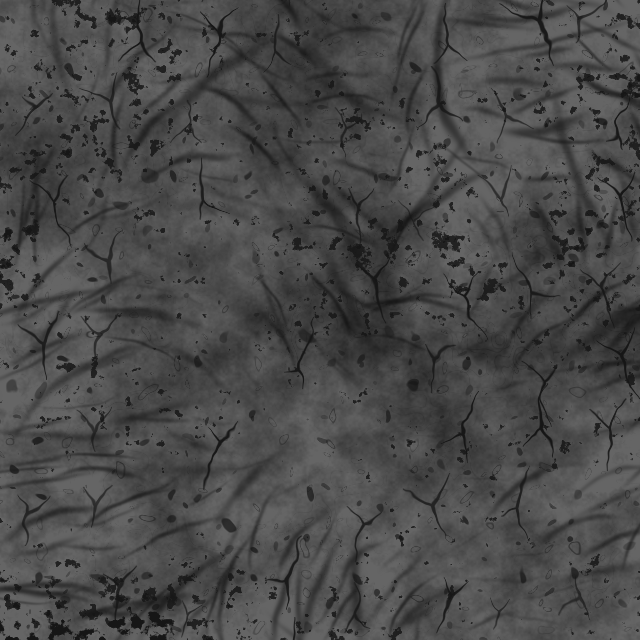
Reproduce this texture procedurally as a WebGL 1 fragment shader.

```glsl
precision highp float;
uniform vec2 u_resolution;

const float INK = 0.085;
const float PALE = 0.395;
const float MID_TONE = 0.338;

float hash(vec2 p) {
  return fract(sin(dot(p, vec2(127.1, 311.7))) * 43758.5453);
}

vec2 hash2(vec2 p) {
  return vec2(hash(p), hash(p + 57.3));
}

float noise(vec2 p) {
  vec2 i = floor(p), f = fract(p);
  f = f * f * (3.0 - 2.0 * f);
  float low = mix(hash(i), hash(i + vec2(1.0, 0.0)), f.x);
  float high = mix(hash(i + vec2(0.0, 1.0)), hash(i + 1.0), f.x);
  return mix(low, high, f.y);
}

float fbm(vec2 p) {
  float sum = 0.0, amp = 0.5;
  for (int i = 0; i < 5; i++) {
    sum += amp * noise(p);
    p = mat2(1.6, 1.2, -1.2, 1.6) * p + 7.3;
    amp *= 0.5;
  }
  return sum;
}

vec2 rotate(vec2 p, float a) {
  float c = cos(a), s = sin(a);
  return vec2(c * p.x + s * p.y, c * p.y - s * p.x);
}

// Distance to a line that narrows from width w to a point
float taper(vec2 p, vec2 tip, float w) {
  float h = clamp(dot(p, tip) / dot(tip, tip), 0.0, 1.0);
  return length(p - tip * h) - w * (1.0 - 0.85 * h);
}

// Forked, mostly upright cracks, one per cell
float cracks(vec2 uv, float scale, float seed) {
  vec2 p = uv * scale, cell = floor(p);
  float ink = 0.0;
  for (int y = -1; y <= 1; y++)
  for (int x = -1; x <= 1; x++) {
    vec2 id = cell + vec2(x, y);
    vec2 r = hash2(id + seed), s = hash2(id + seed + 19.7);
    vec2 q = rotate(p - id - 0.2 - 0.6 * r, (s.x - 0.5) * 0.9);
    q.y *= s.y < 0.5 ? -1.0 : 1.0;
    float w = 0.012 + 0.012 * r.y;
    float d = taper(q, vec2(0.0, -0.25 - 0.4 * r.x), w);
    d = min(d, taper(q, vec2(0.1 + 0.2 * s.x, 0.12 + 0.25 * r.y), w));
    d = min(d, taper(q, vec2(-0.08 - 0.22 * r.y, 0.1 + 0.25 * s.x), w * 0.8));
    float shown = step(hash(id + seed + 41.0), 0.78) * (0.65 + 0.35 * r.x);
    ink = max(ink, shown * smoothstep(0.012, -0.008, d));
  }
  return ink;
}

// Soft bent strokes that follow a slowly turning direction
float fibres(vec2 uv, float scale, float seed) {
  vec2 p = uv * scale, cell = floor(p);
  float sum = 0.0;
  for (int y = -1; y <= 1; y++)
  for (int x = -1; x <= 1; x++) {
    vec2 id = cell + vec2(x, y);
    vec2 r = hash2(id + seed), s = hash2(id + seed + 31.1);
    float turn = 5.0 * noise(id / scale * 2.6 + 3.0) - 1.0 + 0.7 * (s.x - 0.5);
    vec2 q = rotate(p - id - 0.25 - 0.5 * r, turn);
    q.y += (s.y - 0.5) * 0.8 * q.x * q.x;
    float across = q.y / (0.02 + 0.03 * r.x);
    float along = smoothstep(0.5 + 0.45 * r.y, 0.1, abs(q.x));
    sum += exp(-across * across) * along * (0.3 + 0.7 * s.y);
  }
  return sum;
}

// Small oval spots, some of them hollow
float ovals(vec2 uv, float scale, float seed) {
  vec2 p = uv * scale, id = floor(p);
  vec2 r = hash2(id + seed), s = hash2(id + seed + 11.9);
  vec2 q = rotate(fract(p) - 0.4 - 0.2 * r, 6.28 * s.x);
  float d = length(q * vec2(1.0, 1.5 + s.y)) - 0.12 - 0.16 * r.x;
  float fill = smoothstep(0.05, -0.05, d);
  float ring = smoothstep(0.07, 0.0, abs(d)) * 0.6;
  return mix(fill, ring, step(0.45, s.y)) * step(r.y, 0.3) * (0.35 + 0.65 * s.x);
}

void main() {
  vec2 uv = gl_FragCoord.xy / u_resolution.y;
  vec2 wobble = vec2(noise(uv * 32.0), noise(uv * 32.0 + 50.0)) - 0.5;
  vec2 tremor = vec2(noise(uv * 95.0), noise(uv * 95.0 + 80.0)) - 0.5;
  vec2 bent = uv + 0.016 * wobble + 0.004 * tremor;
  float cluster = fbm(uv * 5.0 + 21.0);
  float grit = fbm(uv * 75.0 + 9.0);

  // Cloudy ground with fine grain
  float tone = MID_TONE + 0.3 * (fbm(uv * 4.0 + 2.0) - 0.48);
  tone += 0.24 * (fbm(uv * 20.0 + 33.0) - 0.48) + 0.1 * (grit - 0.48);
  tone += 0.03 * (noise(uv * 260.0) - 0.5);

  // Faint swirling veins
  float vein = abs(noise(bent * 24.0 + 4.0 * wobble) - 0.5);
  tone -= 0.035 * smoothstep(0.06, 0.0, vein) * noise(uv * 11.0);
  tone = min(tone, PALE);

  // Fibres and spots
  float strokes = 0.0;
  for (int i = 0; i < 4; i++) {
    float layer = float(i);
    strokes += fibres(uv + 0.006 * wobble, 5.0 + 1.7 * layer, 13.0 * layer);
  }
  float density = smoothstep(0.3, 0.65, fbm(uv * 3.5 + 60.0));
  tone *= 1.0 - 0.72 * (1.0 - exp(-1.1 * strokes * density));
  tone = mix(tone, INK, 0.8 * ovals(bent, 24.0, 5.0));
  tone = mix(tone, INK, 0.7 * ovals(bent + 0.37, 37.0, 8.0));

  // Clustered specks, ragged blots and cracks
  float specks = smoothstep(0.0, 0.07, grit + 0.6 * (cluster - 0.48) - 0.66);
  float blots = smoothstep(0.0, 0.05, cluster + 0.5 * (grit - 0.48) - 0.71);
  tone = mix(tone, INK, max(0.85 * specks, blots));
  tone = mix(tone, INK, cracks(bent, 8.0, 3.0));

  gl_FragColor = vec4(vec3(clamp(tone, INK, PALE)), 1.0);
}
```
